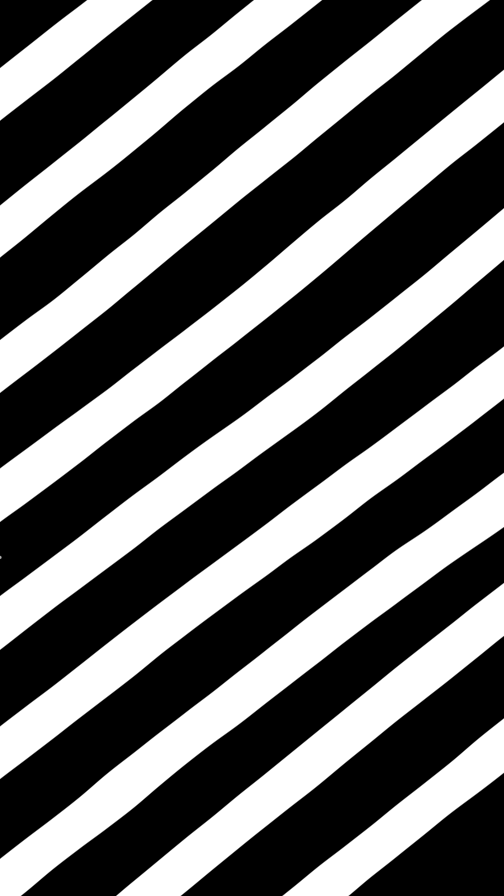
A WebGL 1 fragment shader for this pattern:

```glsl
precision highp float;
// Nine hand-cut white diagonal stripes on black, rising to the right.
// Each pixel finds its nearest stripe; a smooth drift bends the stripes
// and separate noise along both edges gives the slightly uneven cut.

uniform vec2 u_resolution;

// Lengths are fractions of the canvas width.
const float SLOPE = 0.785;
const float SPACING = 0.2616;
const float FIRST_STRIPE = 0.1866;
const float LAST_INDEX = 8.0;
const float HALF_THICKNESS = 0.0522;
const float EDGE_WOBBLE = 0.0048;
const vec3 INK = vec3(0.0);
const vec3 PAPER = vec3(1.0);

float hash(vec2 p) {
  return fract(sin(dot(p, vec2(41.3, 289.1))) * 4375.85);
}

// Value noise along one line; each seed gives an independent line.
float lineNoise(float x, float seed) {
  float cell = floor(x);
  float a = hash(vec2(cell, seed));
  float b = hash(vec2(cell + 1.0, seed));
  return mix(a, b, smoothstep(0.0, 1.0, x - cell)) - 0.5;
}

float bell(float x, float width) {
  float t = x / width;
  return exp(-t * t);
}

// Downward shift of a stripe: a swell that travels across the stripes,
// and a lift near the lower right.
float stripeDrift(float index, float x) {
  float swellCenter = 2.1 + x * (2.3 + 0.8 * x);
  float swell = mix(0.0185, 0.030, x) * bell(index - swellCenter, 1.5);
  float lift = 0.0347 * x * bell(index - 7.3, 0.8);
  return swell - lift;
}

float edgeWobble(float x, float seed) {
  float broad = lineNoise(x * 8.0, seed);
  float fine = lineNoise(x * 19.0, seed + 37.0);
  return EDGE_WOBBLE * (broad + 0.4 * fine);
}

// Signed distance to the nearest stripe, negative inside; depth runs downward.
float stripeDistance(float x, float depth) {
  float across = depth + SLOPE * x - FIRST_STRIPE;
  float index = clamp(floor(across / SPACING + 0.5), 0.0, LAST_INDEX);
  float offset = across - index * SPACING - stripeDrift(index, x);
  float upper = -HALF_THICKNESS + edgeWobble(x, index * 2.0);
  float lower = HALF_THICKNESS + edgeWobble(x, index * 2.0 + 1.0);
  return max(upper - offset, offset - lower) / sqrt(1.0 + SLOPE * SLOPE);
}

float coverage(float dist, float pixel) {
  return 1.0 - smoothstep(-0.8 * pixel, 0.8 * pixel, dist);
}

void main() {
  float pixel = 1.0 / u_resolution.x;
  vec2 p = gl_FragCoord.xy * pixel;
  float height = u_resolution.y * pixel;
  float depth = height - p.y;

  float white = coverage(stripeDistance(p.x, depth), pixel);

  // Small paper fleck on the left border.
  float fleck = length(p - vec2(0.0, height - 1.106)) - 0.003;
  white = max(white, 0.7 * coverage(fleck, pixel));

  gl_FragColor = vec4(mix(INK, PAPER, white), 1.0);
}
```
